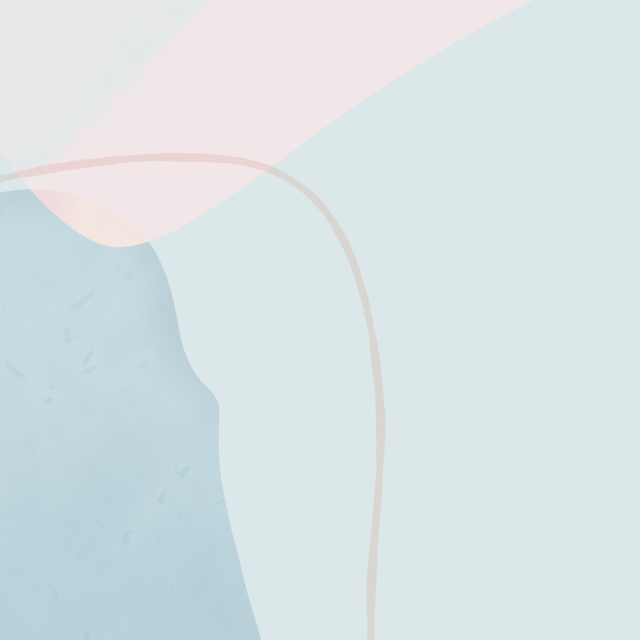
Give the GLSL for this background, as a WebGL 2 fragment shader.

```glsl
#version 300 es
precision highp float;

uniform vec2 u_resolution;
out vec4 outColor;

// Heights of the blush edge, evenly spaced in x
const float BLUSH[14] = float[14](.883, .763, .667, .616, .629, .676, .733,
    .796, .854, .906, .956, 1.0, 1.042, 1.083);
// Right side of the blue form, evenly spaced downwards
const float BLUE[19] = float[19](.13, .185, .230, .254, .268, .277, .286, .305,
    .339, .342, .342, .346, .354, .363, .374, .384, .396, .408, .419);
// Control points of the brush line
const vec2 LINE[13] = vec2[13](vec2(-.078, .703), vec2(0, .721), vec2(.117, .742),
    vec2(.247, .754), vec2(.391, .745), vec2(.482, .698), vec2(.540, .617),
    vec2(.576, .505), vec2(.594, .362), vec2(.591, .232), vec2(.581, .102),
    vec2(.579, -.029), vec2(.579, -.16));

vec2 hash2(vec2 p) {
    vec3 q = fract(vec3(p.xyx) * vec3(.1031, .1030, .0973));
    q += dot(q, q.yzx + 33.33);
    return fract((q.xx + q.yz) * q.zy);
}

// Cellular noise: distance to the nearest scattered point
float cellular(vec2 p) {
    vec2 cell = floor(p);
    float nearest = 2.0;
    for (int y = -1; y <= 1; y++)
        for (int x = -1; x <= 1; x++) {
            vec2 c = cell + vec2(x, y);
            nearest = min(nearest, distance(p, c + hash2(c)));
        }
    return nearest;
}

// Layered warped sines, about -1 to 1
float mottle(vec2 p) {
    float sum = 0.0, amp = .5;
    for (int i = 0; i < 5; i++) {
        p += .6 * sin(p.yx * 1.3 + float(i) * 1.7);
        sum += amp * sin(p.x) * cos(p.y);
        p = mat2(1.5, 1.1, -1.1, 1.5) * p + 2.3;
        amp *= .6;
    }
    return sum;
}

// Catmull-Rom weights
vec4 spline(float t) {
    float t2 = t * t, t3 = t2 * t;
    return .5 * vec4(2.0 * t2 - t - t3, 2.0 - 5.0 * t2 + 3.0 * t3,
        t + 4.0 * t2 - 3.0 * t3, t3 - t2);
}

float blushDistance(vec2 p) {
    float u = p.x * 12.0;
    int i = clamp(int(u), 0, 10);
    vec4 k = vec4(BLUSH[i], BLUSH[i + 1], BLUSH[i + 2], BLUSH[i + 3]);
    return dot(spline(clamp(u - float(i), 0.0, 1.0)), k) - p.y;
}

float blueDistance(vec2 p) {
    float u = max((.6667 - p.y) * 24.0, 0.0);
    int i = clamp(int(u), 0, 15);
    vec4 k = vec4(BLUE[i], BLUE[i + 1], BLUE[i + 2], BLUE[i + 3]);
    float side = p.x - dot(spline(clamp(u - float(i), 0.0, 1.0)), k);
    float d2 = (p.x - .052) * (p.x - .052);
    return max(side, p.y - .7044 + 2.0 * d2 + 16.5 * d2 * d2);
}

float lineDistance(vec2 p) {
    float nearest = 2.0;
    vec2 a = LINE[1];
    for (int i = 0; i < 10; i++) {
        mat4x2 k = mat4x2(LINE[i], LINE[i + 1], LINE[i + 2], LINE[i + 3]);
        for (int j = 1; j <= 8; j++) {
            vec2 b = k * spline(float(j) / 8.0), ab = b - a;
            float h = clamp(dot(p - a, ab) / dot(ab, ab), 0.0, 1.0);
            nearest = min(nearest, length(p - a - ab * h));
            a = b;
        }
    }
    return nearest;
}

float cover(float d, float edge) { return smoothstep(edge, -edge, d); }

void main() {
    vec2 p = gl_FragCoord.xy / u_resolution;
    float px = .8 / min(u_resolution.x, u_resolution.y);
    float broad = mottle(p * 13.0), fine = mottle(p * 55.0 + 4.0);
    float blue = cover(blueDistance(p), px);
    float blush = cover(blushDistance(p), px * 1.2);
    vec3 color = vec3(.859, .906, .910);

    // Blue wash, deeper at the foot and the right rim
    vec3 wash = mix(vec3(.724, .822, .852), vec3(.775, .858, .880),
        smoothstep(.0, .55, p.y + .07 * broad));
    wash -= .035 * smoothstep(-.07, 0.0, blueDistance(p)) * smoothstep(.25, .5, p.y);
    wash += .008 * broad + .005 * fine;
    float flecks = smoothstep(.48, .62, mottle(p * 60.0 + 9.0)) * smoothstep(-.1, .5, broad);
    float specks = cover(cellular(p * 15.0) - .025, .02);
    wash -= vec3(.045, .032, .028) * max(flecks, specks);
    color = mix(color, wash, blue);

    // Blush veil with a grey corner and a ragged cool seam
    float corner = p.x - .325 + .85 * (1.0 - p.y) + .55 * (1.0 - p.y) * (1.0 - p.y);
    corner += .025 * broad + .02 * fine;
    vec3 veil = mix(vec3(.945, .906, .912), vec3(.912, .908, .912), cover(corner, .012));
    float seam = exp(-pow((corner + .035) / .035, 2.0));
    veil = mix(veil, vec3(.875, .912, .912), seam * (.45 + .4 * fine));
    vec3 peach = mix(vec3(.940, .862, .872), vec3(.955, .900, .876),
        smoothstep(.06, .13, p.x + .015 * broad));
    veil = mix(veil, peach + .008 * fine, blue);
    color = mix(color, veil, blush);

    // Dry brush line
    float halfWidth = .0062 + .0008 * sin(p.x * 31.0 + p.y * 23.0) + .0012 * fine;
    float stroke = cover(lineDistance(p) - halfWidth, px);
    vec3 ink = mix(vec3(.847, .835, .826), vec3(.925, .828, .828), blush);
    ink = mix(ink, vec3(.890, .840, .835), blush * cover(corner, .04));
    color = mix(color, ink, stroke);

    outColor = vec4(color, 1.0);
}
```
